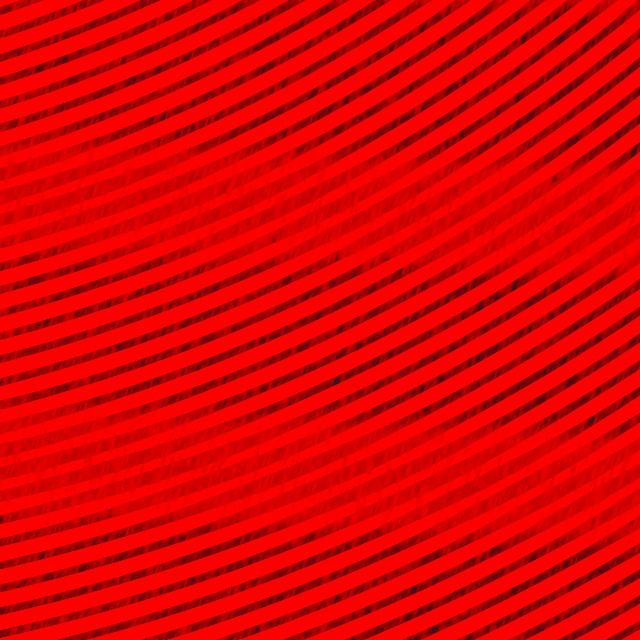
Write a Shadertoy shader that draws this pattern.

```glsl
float hash(vec2 p) {
    return fract(sin(dot(p, vec2(127.1, 311.7))) * 43758.5453);
}

float valueNoise(vec2 p) {
    vec2 cell = floor(p);
    vec2 f = fract(p);
    f = f * f * (3.0 - 2.0 * f);
    return mix(mix(hash(cell), hash(cell + vec2(1, 0)), f.x),
               mix(hash(cell + vec2(0, 1)), hash(cell + vec2(1, 1)), f.x), f.y);
}

// Short, steep streaks leaning to the right
float streaks(vec2 p) {
    vec2 q = vec2(p.x - 0.28 * p.y, p.y);
    return 0.75 * valueNoise(q * vec2(290.0, 64.0))
         + 0.25 * valueNoise(q * vec2(170.0, 50.0) + 37.0);
}

void mainImage(out vec4 fragColor, in vec2 fragCoord) {
    vec2 uv = fragCoord / iResolution.y;
    float grain = streaks(uv);

    // Two slightly tilted bands where the grooves turn pale and wide
    float wave = 0.5 + 0.5 * cos(6.28318 * (1.0 - uv.y - 0.045 * uv.x - 0.302) / 0.417);
    float fade = pow(wave, 3.0);

    // Concentric grooves around a centre far above the canvas
    float period = 0.0348;
    float ring = (length(uv - vec2(-0.65, 2.95)) - 2.496) / period;
    float offset = fract(ring + 0.68) - 0.5;
    float halfWidth = 0.168 + fade * (0.14 + 0.1 * (grain - 0.5));
    float aa = 0.35 / (iResolution.y * period);
    float groove = 1.0 - smoothstep(halfWidth - aa, halfWidth + aa, abs(offset));

    // Groove shade: darker to the right and along the lower edge
    float shade = 0.61 - 0.1 * uv.x - 0.15 * offset + 0.55 * (grain - 0.5);
    shade = mix(shade, 0.83 + 0.22 * (grain - 0.5), smoothstep(0.02, 0.5, fade));
    shade = clamp(shade, 0.0, 1.0);
    vec3 grooveColor = vec3(shade, 0.0, 0.25 * max(0.58 - shade, 0.0));

    // Sparse near-black specks in the deepest streaks
    float speck = (1.0 - smoothstep(0.1, 0.15, grain + 0.05 * (1.0 - uv.x))) * (1.0 - fade);
    grooveColor = mix(grooveColor, vec3(0.09, 0.14, 0.15), speck);

    // Faint haze over the bright stripes inside the pale bands
    vec3 stripeColor = vec3(1.0 - 0.1 * fade * smoothstep(0.55, 0.85, grain), 0.0, 0.0);

    fragColor = vec4(mix(stripeColor, grooveColor, groove), 1.0);
}
```
